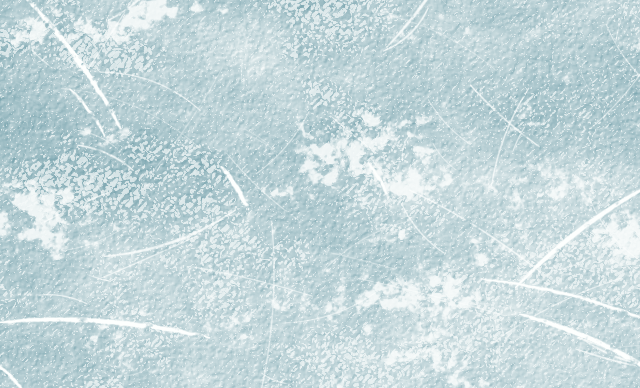
Write a Shadertoy shader that draws this texture.

```glsl
// Scratched, frosted ice: pale teal clouds, fine grain, white frost and skate marks.

vec3 hash3(vec2 p) {
    vec3 q = fract(p.xyx * vec3(0.1031, 0.1030, 0.0973));
    q += dot(q, q.yxz + 33.33);
    return fract((q.xxy + q.yzz) * q.zyx);
}

// Cellular noise: x = smoothly blended cell value, y = distance to nearest point
vec2 cells(vec2 p) {
    vec2 base = floor(p), f = p - base;
    float sum = 0.0, total = 0.0, nearest = 4.0;
    for (int j = -1; j <= 1; j++)
    for (int i = -1; i <= 1; i++) {
        vec2 g = vec2(i, j);
        vec3 h = hash3(base + g);
        vec2 d = g + h.xy - f;
        float d2 = dot(d, d), w = exp(-5.0 * d2);
        sum += w * h.z;
        total += w;
        nearest = min(nearest, d2);
    }
    return vec2(sum / total, sqrt(nearest));
}

// Octaves of cellular noise, normalised to 0..1
float layered(vec2 p, int octaves) {
    float sum = 0.0, total = 0.0, amp = 0.5;
    for (int i = 0; i < octaves; i++) {
        sum += amp * cells(p).x;
        total += amp;
        p = mat2(0.96, 0.28, -0.28, 0.96) * p * 2.1 + 17.3;
        amp *= 0.55;
    }
    return sum / total;
}

// Tapered, slightly bowed stroke from a to b
float scratch(vec2 p, vec2 a, vec2 b, float width, float bow) {
    vec2 d = b - a;
    float h = clamp(dot(p - a, d) / dot(d, d), 0.0, 1.0);
    float arch = 4.0 * h * (1.0 - h);
    vec2 off = p - a - d * h - bow * arch * vec2(-d.y, d.x);
    float w = width * (0.25 + 0.75 * sqrt(arch));
    float soft = 1.0 / iResolution.y;
    return 1.0 - smoothstep(max(w - soft, 0.0), w + soft, length(off));
}

void mainImage(out vec4 fragColor, in vec2 fragCoord) {
    vec2 p = fragCoord / iResolution.y;
    float aspect = iResolution.x / iResolution.y;
    float lower = 1.0 - smoothstep(0.3, 0.65, p.y);
    float upperLeft = smoothstep(0.35, 0.55, p.y) * (1.0 - smoothstep(0.75, 1.15, p.x));

    // Cloudy ice with a dark upper right and a pale band below it
    float cloud = layered(p * vec2(2.2, 3.0) + 4.0, 5);
    vec2 shade = (p - vec2(1.35, 0.74)) / vec2(0.42, 0.17);
    vec2 shadeLeft = (p - vec2(0.02, 0.68)) / vec2(0.2, 0.1);
    float band = exp(-pow((p.y - 0.53) / 0.06, 2.0)) * smoothstep(0.7, 1.1, p.x);
    float tone = 0.33 + 0.1 * lower + 0.95 * (cloud - 0.5);
    tone += 0.2 * band - 0.15 * exp(-dot(shade, shade)) - 0.16 * exp(-dot(shadeLeft, shadeLeft));

    // Embossed grain, lit along the diagonal
    float grain = cells(p * 125.0).x - cells(p * 125.0 + vec2(0.45, -0.5)).x;
    float rough = layered(p * 42.0 + 8.0, 3);
    tone += 0.42 * grain + 0.35 * (rough - 0.5);

    // Frost: horizontal drifts with crumbled edges
    float drift = layered(p * vec2(3.0, 7.5) + 31.0, 5) + 0.55 * (rough - 0.5);
    float limit = 0.70 - 0.08 * lower - 0.03 * upperLeft - 0.03 * band;
    float frost = smoothstep(limit - 0.06, limit + 0.1, drift);

    // Speckle: clustered white crumbs over darker pits
    float cluster = smoothstep(0.46, 0.68, layered(p * vec2(3.6, 5.0) + 53.0, 4));
    cluster *= 0.3 + 0.7 * max(upperLeft, 0.6 * lower);
    tone -= 0.3 * cluster * upperLeft;
    vec2 crumb = cells(p * 85.0 + 2.5 * rough);
    float radius = 0.06 + 0.12 * crumb.x + 0.36 * cluster;
    float speckle = 1.0 - smoothstep(radius - 0.1, radius + 0.12, crumb.y);

    // Fine scratches: steep diagonals above, shallow strokes below
    float marks = 0.0;
    for (int i = 0; i < 58; i++) {
        vec3 h = hash3(vec2(i, 3.7) * 1.3), k = hash3(vec2(i, 19.1) * 1.7);
        vec2 start = vec2(h.x * aspect, h.y);
        float angle = (k.x < 0.45 ? 1.05 : -0.65) + 0.6 * (k.y - 0.5);
        angle *= h.y < 0.45 ? 0.4 : 1.0;
        vec2 end = start + (0.06 + 0.34 * h.z * h.z) * vec2(cos(angle), sin(angle));
        float line = scratch(p, start, end, 0.0006 + 0.0035 * pow(k.z, 5.0), 0.2 * (k.y - 0.5));
        marks = max(marks, line * (0.25 + 0.6 * k.z));
    }

    // Bold gouges: start and end of each
    vec4 gouges[9] = vec4[9](
        vec4(0.05, 1.02, 0.31, 0.67), vec4(0.18, 0.77, 0.27, 0.65),
        vec4(1.34, 0.19, 1.70, 0.03), vec4(1.24, 0.28, 1.70, 0.16),
        vec4(1.33, 0.26, 1.67, 0.52), vec4(-0.03, 0.08, 0.07, -0.02),
        vec4(0.57, 0.57, 0.64, 0.46), vec4(0.95, 0.58, 1.00, 0.49),
        vec4(0.00, 0.17, 0.54, 0.13));
    for (int i = 0; i < 9; i++) {
        float width = 0.003 + 0.004 * fract(float(i) * 0.5 + 0.8);
        marks = max(marks, scratch(p + 0.006 * (rough - 0.5), gouges[i].xy, gouges[i].zw, width, 0.04));
    }
    marks = max(marks, 0.6 * scratch(p, vec2(0.67, -0.02), vec2(0.70, 0.43), 0.0015, -0.04));
    marks *= smoothstep(0.2, 0.5, rough + 0.1);

    // Whiten and colour
    tone = mix(tone, 1.08, 0.85 * frost);
    tone = mix(tone, 1.05, 0.7 * speckle);
    tone = mix(tone, 1.12, marks);
    tone = clamp(tone, -0.3, 1.12);
    vec3 deepIce = vec3(0.60, 0.73, 0.76), snow = vec3(0.95, 0.97, 0.97);
    fragColor = vec4(clamp(mix(deepIce, snow, tone), 0.0, 1.0), 1.0);
}
```
